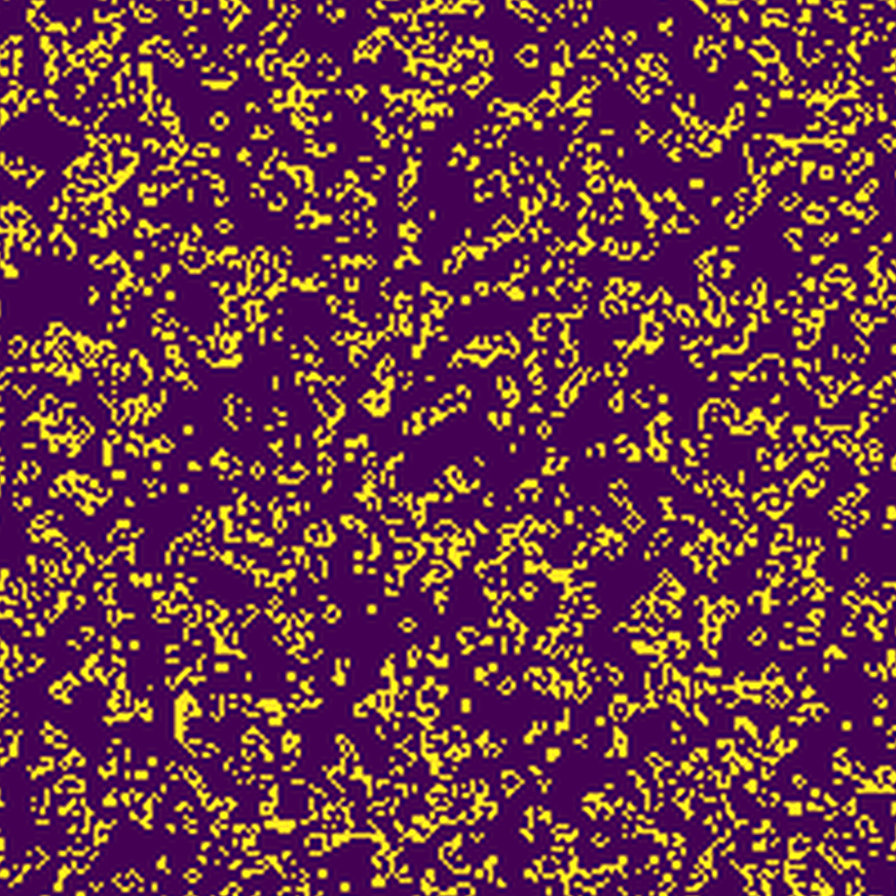
A Shadertoy shader for this texture:

```glsl
// Draws yellow rings, blocks and threads on purple: Conway's Game of Life, ten
// generations after random noise. Each pixel evolves a small window of the grid,
// one bit per cell, then blends the nearest cells with a sharp Lanczos filter.

const int STEPS = 10;
const int TAPS = 6;
const int SIZE = 2 * STEPS + TAPS;

uint hashBits(uvec2 p) {
    uint h = p.x * 0x9E3779B9u ^ (p.y + 77u) * 0x85EBCA6Bu;
    h = (h ^ (h >> 16)) * 0x7FEB352Du;
    h = (h ^ (h >> 15)) * 0x846CA68Bu;
    return h ^ (h >> 16);
}

// 32 random cells of one row, starting at any column
uint randomRow(uvec2 start) {
    uint word = start.x >> 5;
    uint shift = start.x & 31u;
    uint low = hashBits(uvec2(word, start.y));
    uint high = hashBits(uvec2(word + 1u, start.y));
    return (low >> shift) | ((high << 1) << (31u - shift));
}

uint majority(uint a, uint b, uint c) {
    return (a & b) | (c & (a ^ b));
}

// Count of each cell and its two row neighbours, as bit planes (ones, twos)
uvec2 rowSum(uint cells) {
    uint left = cells << 1;
    uint right = cells >> 1;
    return uvec2(left ^ cells ^ right, majority(left, cells, right));
}

// Next state: alive if the 3x3 total is 3, or if it is 4 around a live cell
uint nextRow(uint cells, uvec2 a, uvec2 b, uvec2 c) {
    uint ones = a.x ^ b.x ^ c.x;
    uint carry = majority(a.x, b.x, c.x);
    uint odd = a.y ^ b.y ^ c.y ^ carry;
    uint pair = (a.y & b.y) | (c.y & carry) | ((a.y | b.y) & (c.y | carry));
    uint all = a.y & b.y & c.y & carry;
    uint three = ones & odd & ~pair;
    uint four = ~ones & ~odd & pair & ~all;
    return three | (four & cells);
}

float lanczos(float x) {
    float t = 3.14159 * x;
    if (abs(t) < 0.001) return 1.0;
    return abs(x) < 3.0 ? 3.0 * sin(t) * sin(t / 3.0) / (t * t) : 0.0;
}

void mainImage(out vec4 fragColor, in vec2 fragCoord) {
    // 200 cells across the canvas
    vec2 grid = fragCoord / iResolution.y * 200.0 + 63.5;
    vec2 f = fract(grid);
    uvec2 corner = uvec2(ivec2(floor(grid)) - 2 - STEPS);

    // Random first generation
    uint rows[SIZE];
    for (int y = 0; y < SIZE; y++)
        rows[y] = randomRow(corner + uvec2(0, y));

    // Evolve in place; the valid window shrinks by one cell per step
    for (int s = 1; s <= STEPS; s++) {
        uvec2 below = rowSum(rows[s - 1]);
        uvec2 here = rowSum(rows[s]);
        for (int y = s; y < SIZE - s; y++) {
            uvec2 above = rowSum(rows[y + 1]);
            rows[y] = nextRow(rows[y], below, here, above);
            below = here;
            here = above;
        }
    }

    // Lanczos blend, whose overshoot darkens the purple beside the yellow
    float weightX[TAPS];
    for (int i = 0; i < TAPS; i++)
        weightX[i] = lanczos(f.x + 2.0 - float(i));
    float life = 0.0;
    float total = 0.0;
    for (int j = 0; j < TAPS; j++) {
        float weightY = lanczos(f.y + 2.0 - float(j));
        uint cells = rows[STEPS + j] >> STEPS;
        for (int i = 0; i < TAPS; i++) {
            float weight = weightX[i] * weightY;
            life += weight * float((cells >> i) & 1u);
            total += weight;
        }
    }

    vec3 purple = vec3(0.267, 0.005, 0.329);
    vec3 yellow = vec3(0.993, 0.906, 0.144);
    fragColor = vec4(clamp(mix(purple, yellow, life / total), 0.0, 1.0), 1.0);
}
```
